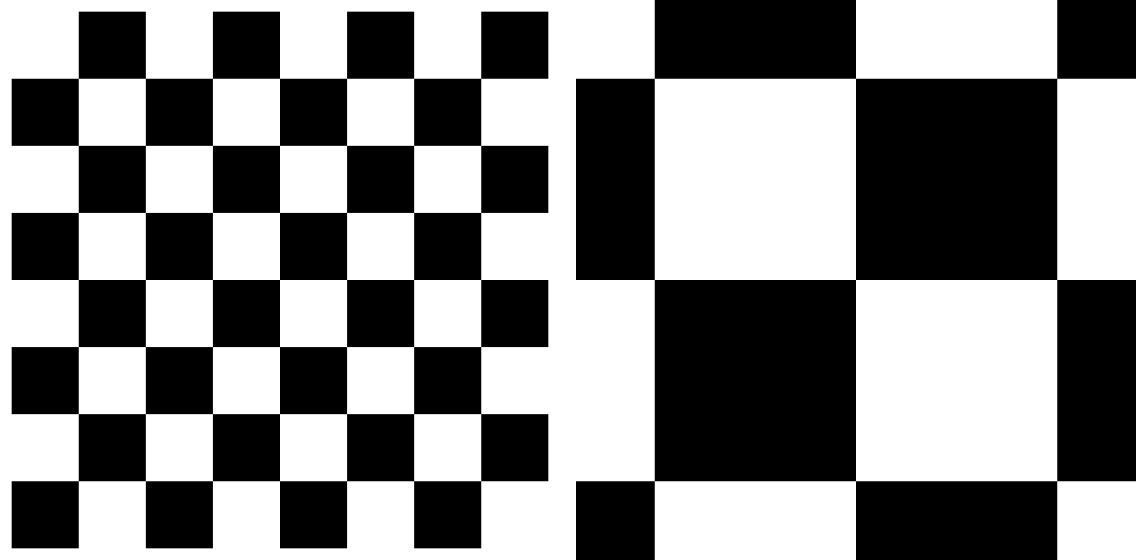
Left: the whole. Right: its middle third, enlarged.
Reproduce this pattern procedurally as a WebGL 1 fragment shader.

```glsl
precision highp float;
// Checkerboard of 8 by 8 plain squares with a white margin all round.
// A signed square wave per axis is multiplied to give the checks;
// edges are smoothed by the share of the pixel that each side covers.

uniform vec2 u_resolution;

const float CELLS = 8.0;           // squares across and down
const float MARGIN = 1.0 / 48.0;   // border width, in canvas units
const vec3 DARK = vec3(0.0);
const vec3 LIGHT = vec3(1.0);

// Square wave: +1 on even cells, -1 on odd cells, blended over one pixel.
vec2 squareWave(vec2 p, float pixel) {
  vec2 edgeDistance = abs(mod(p - 0.5, 2.0) - 1.0) - 0.5;
  return clamp(2.0 * edgeDistance / pixel, -1.0, 1.0);
}

// Coverage of the whole board, 1 inside and 0 in the margin.
float boardMask(vec2 p, float pixel) {
  vec2 inset = 0.5 * CELLS - abs(p - 0.5 * CELLS);
  vec2 cover = clamp(inset / pixel + 0.5, 0.0, 1.0);
  return cover.x * cover.y;
}

void main() {
  // Square canvas units, centred, then scaled to cells.
  float side = min(u_resolution.x, u_resolution.y);
  vec2 uv = (gl_FragCoord.xy - 0.5 * u_resolution) / side + 0.5;
  float cellsPerUnit = CELLS / (1.0 - 2.0 * MARGIN);
  vec2 p = (uv - MARGIN) * cellsPerUnit;
  float pixel = cellsPerUnit / side;

  // Clamping to the outer cell centres keeps the rim free of a wave edge.
  vec2 wave = squareWave(clamp(p, 0.5, CELLS - 0.5), pixel);
  float dark = (0.5 + 0.5 * wave.x * wave.y) * boardMask(p, pixel);

  gl_FragColor = vec4(mix(LIGHT, DARK, dark), 1.0);
}
```
